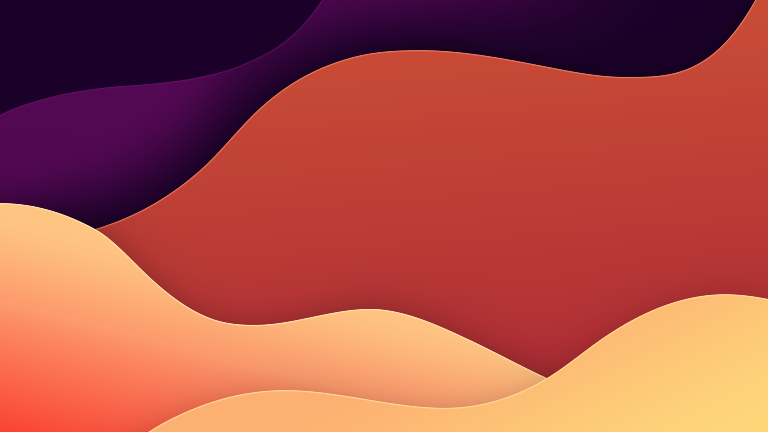
Write a Shadertoy shader that draws this background.

```glsl
// Layered paper-cut waves: dusk purple, brick red and two peach dunes.
// Each layer is the area under a smooth ridge made of cubic arcs, painted
// back to front with a gradient, a soft cast shadow and a thin lit rim.

const int KNOTS = 8;

// Ridge height at x; knots hold (x, height, slope), ends continue straight.
float ridge(float x, vec3 k[KNOTS]) {
    float y = k[0].y + k[0].z * (x - k[0].x);
    for (int i = 0; i < KNOTS - 1; i++) {
        vec3 a = k[i], b = k[i + 1];
        if (x < a.x) break;
        float w = b.x - a.x, t = min((x - a.x) / w, 1.0), s = 1.0 - t;
        y = s * s * ((1.0 + 2.0 * t) * a.y + t * w * a.z)
          + t * t * ((1.0 + 2.0 * s) * b.y - s * w * b.z);
    }
    vec3 end = k[KNOTS - 1];
    return y + end.z * max(x - end.x, 0.0);
}

// Approximate signed distance to the ridge, positive below it.
float depthBelow(vec2 p, vec3 k[KNOTS]) {
    float e = 0.002, h = ridge(p.x, k);
    float slope = (ridge(p.x + e, k) - ridge(p.x - e, k)) / (2.0 * e);
    return (h - p.y) / sqrt(1.0 + slope * slope);
}

// Shadow on what lies behind, then the fill, then the rim.
vec3 paintLayer(vec3 behind, float d, vec3 fill, vec3 rim, float rimGlow, float shadow) {
    float px = 1.0 / iResolution.y;
    behind *= 1.0 - shadow * exp(-max(-d, 0.0) / 0.035);
    fill = mix(fill, rim, rimGlow * (1.0 - smoothstep(0.001, 0.001 + 1.5 * px, d)));
    return mix(behind, fill, smoothstep(-0.5 * px, 0.5 * px, d));
}

void mainImage(out vec4 fragColor, in vec2 fragCoord) {
    vec2 p = fragCoord / iResolution.xy * vec2(16.0 / 9.0, 1.0);

    float purpleD = depthBelow(p, vec3[KNOTS](
        vec3(0.0, 0.734, 0.52), vec3(0.116, 0.775, 0.26), vec3(0.231, 0.796, 0.13),
        vec3(0.347, 0.806, 0.1), vec3(0.463, 0.822, 0.22), vec3(0.56, 0.85, 0.43),
        vec3(0.648, 0.896, 0.7), vec3(0.745, 1.0, 1.5)));
    float redD = depthBelow(p, vec3[KNOTS](
        vec3(0.22, 0.47, 0.3), vec3(0.463, 0.606, 0.88), vec3(0.6, 0.748, 0.92),
        vec3(0.81, 0.866, 0.28), vec3(0.972, 0.884, 0.0), vec3(1.296, 0.84, -0.19),
        vec3(1.447, 0.822, 0.0), vec3(1.748, 1.0, 1.8)));
    float peachD = depthBelow(p, vec3[KNOTS](
        vec3(0.0, 0.53, 0.0), vec3(0.22, 0.47, -0.55), vec3(0.347, 0.358, -0.93),
        vec3(0.486, 0.264, -0.38), vec3(0.59, 0.248, 0.0), vec3(0.856, 0.285, 0.0),
        vec3(1.088, 0.213, -0.47), vec3(1.266, 0.125, -0.46)));
    float goldD = depthBelow(p, vec3[KNOTS](
        vec3(0.343, 0.0, 0.65), vec3(0.463, 0.06, 0.38), vec3(0.66, 0.097, 0.0),
        vec3(1.03, 0.056, 0.0), vec3(1.266, 0.125, 0.6), vec3(1.389, 0.213, 0.7),
        vec3(1.678, 0.319, 0.0), vec3(1.778, 0.308, -0.2)));

    // Night sky
    vec3 night = vec3(0.105, 0.005, 0.16);
    vec3 col = night;

    // Purple band, dimming toward the red ridge and to the right
    float lit = smoothstep(-0.05, 0.2, -redD);
    lit *= 1.0 - smoothstep(0.75, 1.5, p.x - 0.8 * (p.y - 0.9));
    vec3 purple = mix(night, vec3(0.32, 0.03, 0.32), lit);
    col = paintLayer(col, purpleD, purple, vec3(0.45, 0.08, 0.45), 0.5, 0.0);

    // Brick red slope
    float rise = clamp((p.y - 0.08 * (p.x - 0.9) - 0.15) / 0.75, 0.0, 1.0);
    vec3 red = mix(vec3(0.7, 0.185, 0.21), vec3(0.785, 0.295, 0.21), rise);
    col = paintLayer(col, redD, red, vec3(0.97, 0.55, 0.4), 0.7, 0.2);

    // Peach dune, glowing red in the lower left
    float warm = p.y + 0.25 * p.x;
    vec3 peach = mix(vec3(0.98, 0.26, 0.2), vec3(0.99, 0.59, 0.42), clamp(warm / 0.3, 0.0, 1.0));
    peach = mix(peach, vec3(0.995, 0.77, 0.51), smoothstep(0.25, 0.52, warm));
    col = paintLayer(col, peachD, peach, vec3(1.0, 0.9, 0.68), 0.85, 0.16);

    // Golden dune in front
    float sun = smoothstep(0.5, 1.8, p.x - 2.0 * p.y);
    vec3 gold = mix(vec3(0.99, 0.69, 0.445), vec3(0.995, 0.84, 0.48), sun);
    col = paintLayer(col, goldD, gold, vec3(1.0, 0.88, 0.6), 0.8, 0.1);

    fragColor = vec4(col, 1.0);
}
```
